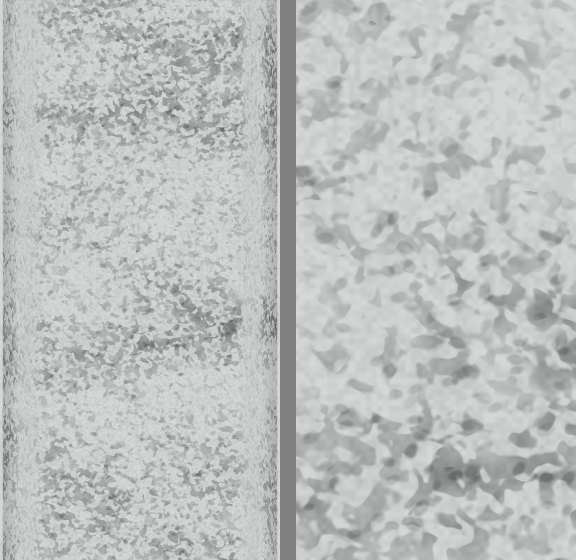
Left: the whole. Right: its middle third, enlarged.
A Shadertoy shader for this texture:

```glsl
// Pale grey speckled column with drifting bands of grain and rounded, shaded sides.

const vec3 LIGHT = vec3(0.835, 0.842, 0.840);
const vec3 DARK = vec3(0.370, 0.392, 0.380);
const vec3 RIM = vec3(0.860, 0.868, 0.864);
const float GRAIN_SCALE = 64.0;    // clumps across the width
const float FLECK_SCALE = 52.0;    // fleck cells across the width
const float GRAIN_SOFTNESS = 0.10;
const float BASE_DENSITY = 0.27;
const float PATCH_CONTRAST = 1.0;
const float SIDE_WIDTH = 0.14;     // rounded part on each side
const float SIDE_SHADE = 0.24;
const float RIM_WIDTH = 0.010;

// Grain bands: height, half thickness, strength, slope
const vec4 BANDS[5] = vec4[5](
    vec4(1.90, 0.16, 0.18, 0.00),
    vec4(1.57, 0.13, 0.36, -0.08),
    vec4(0.98, 0.06, 0.12, -0.15),
    vec4(0.74, 0.09, 0.38, 0.22),
    vec4(0.28, 0.20, 0.20, 0.05));

float hash(vec2 p) {
    return fract(sin(dot(p, vec2(127.1, 311.7))) * 43758.5453);
}

float noise(vec2 p) {
    vec2 i = floor(p), f = fract(p);
    f = f * f * (3.0 - 2.0 * f);
    return mix(mix(hash(i), hash(i + vec2(1, 0)), f.x),
               mix(hash(i + vec2(0, 1)), hash(i + vec2(1, 1)), f.x), f.y);
}

float fbm(vec2 p) {
    float sum = 0.0, amp = 0.533;
    for (int i = 0; i < 4; i++) {
        sum += amp * noise(p);
        p = mat2(1.6, 1.2, -1.2, 1.6) * p + 7.3;
        amp *= 0.5;
    }
    return sum;
}

// How crowded the grains are, from bare to packed
float grainDensity(vec2 p) {
    float d = BASE_DENSITY + PATCH_CONTRAST * (fbm(p * vec2(3.2, 5.0) + 11.0) - 0.5);
    for (int i = 0; i < 5; i++) {
        vec4 band = BANDS[i];
        float h = (p.y - band.x - band.w * (p.x - 0.5)) / band.y;
        d += band.z * exp(-h * h);
    }
    return clamp(d, 0.0, 1.0);
}

// Irregular clumps cut out of two octaves of noise
float clumps(vec2 p, float density) {
    vec2 q = mat2(0.86, 0.40, -0.40, 1.0) * p * GRAIN_SCALE;
    q += 0.9 * vec2(noise(q * 0.6 + 3.0), noise(q * 0.6 + 40.0));
    float n = 0.65 * noise(q) + 0.35 * noise(q.yx * 1.9 + 17.0);
    float level = 0.68 - 0.32 * density;
    return smoothstep(level - GRAIN_SOFTNESS, level + GRAIN_SOFTNESS, n);
}

// Small scattered ovals, tilted around the horizontal
float flecks(vec2 p, float density) {
    vec2 q = p * FLECK_SCALE, cell = floor(q);
    float cover = 0.0;
    for (int j = -1; j <= 1; j++)
    for (int i = -1; i <= 1; i++) {
        vec2 id = cell + vec2(i, j);
        float present = step(hash(id + 5.7), 0.08 + 0.32 * density);
        vec2 d = q - id - vec2(hash(id), hash(id + 31.3));
        float a = 0.35 + 1.6 * (hash(id + 71.9) - 0.5);
        d = mat2(cos(a), -sin(a), sin(a), cos(a)) * d;
        float r = mix(0.22, 0.46, hash(id + 13.1));
        float shape = 1.0 - smoothstep(r - 0.14, r + 0.14, length(d * vec2(0.75, 1.2)));
        cover = max(cover, present * shape * mix(0.5, 1.0, hash(id + 53.0)));
    }
    return cover;
}

void mainImage(out vec4 fragColor, in vec2 fragCoord) {
    vec2 p = fragCoord / iResolution.x;
    p.y = 2.0 * fragCoord.y / iResolution.y;
    float edge = min(p.x, 1.0 - p.x);

    // Grain narrows as the sides turn away
    float turn = max(0.0, SIDE_WIDTH - edge);
    vec2 surface = p + vec2(sign(p.x - 0.5) * turn * (0.5 + 5.0 * turn), 0.0);

    // Worn highlight between the flat face and the shaded side
    float wear = smoothstep(0.045, 0.085, edge) * (1.0 - smoothstep(0.11, 0.16, edge));
    float density = grainDensity(p) * (1.0 - 0.65 * wear);

    // Layers of darkness: clouds, clumps, flecks and fine dust
    float cloud = 0.12 * fbm(p * 14.0 + 23.0) * (0.4 + density);
    float tone = (0.17 + 0.36 * density) * (0.5 + noise(p * 30.0 + 9.0));
    float shade = cloud + clumps(surface, density) * tone * (1.0 - 0.4 * wear);
    shade += 0.30 * flecks(surface, density) * (1.0 - 0.7 * wear);
    shade += 0.16 * (noise(surface * 150.0) - 0.4);

    // Rounded sides and bright rim
    shade += SIDE_SHADE * (1.0 - smoothstep(0.012, 0.075, edge)) + 0.05 * wear;
    vec3 color = mix(LIGHT, DARK, clamp(shade, 0.0, 1.0));
    float rim = 1.0 - smoothstep(RIM_WIDTH - 0.003, RIM_WIDTH + 0.003, edge);
    fragColor = vec4(mix(color, RIM, 0.85 * rim), 1.0);
}
```
